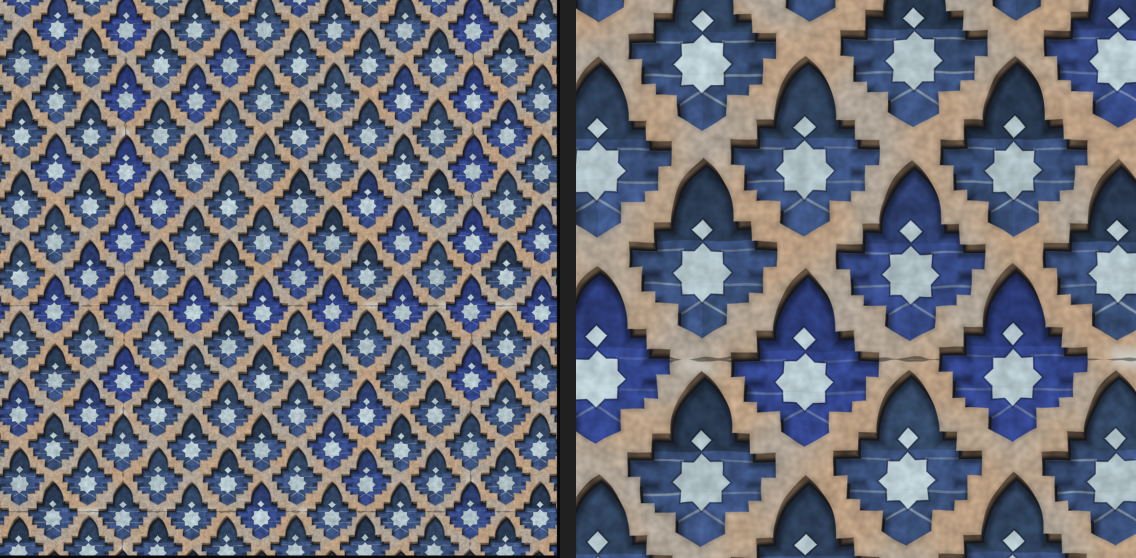
Left, the full canvas; right, a detail of the centre.
This pattern is drawn by a WebGL 1 fragment shader. Its source:

```glsl
precision highp float;
// Carved stone lattice of stepped, pointed openings over glazed blue tilework.
// Two half-offset grids share one signed distance for the opening; a shifted
// copy of it gives the carved depth, and gradient noise adds wear.
uniform vec2 u_resolution;

const float COLUMNS = 8.06;
const float ROWS_UPPER = 15.82;    // half-rows per canvas height above the joint
const float ROWS_LOWER = 16.29;    // and below it
const float JOINT = 0.548;         // main horizontal joint, measured from the top
const float JOINT_LOW = 0.917;     // second joint
const float SEAM_PERIOD = 5.0;     // cells between vertical seams
const float JITTER = 0.025;
const float STAR_SIZE = 0.098;
const vec2 SHADOW_SHIFT = vec2(-0.014, 0.043);
const vec3 STONE_WARM = vec3(0.73, 0.62, 0.51);
const vec3 STONE_PALE = vec3(0.68, 0.64, 0.59);
const vec3 BLUE = vec3(0.25, 0.34, 0.53);
const vec3 TEAL = vec3(0.18, 0.25, 0.35);
const vec3 COBALT = vec3(0.20, 0.27, 0.56);
const vec3 WHITE = vec3(0.70, 0.77, 0.79);
const vec3 WALL = vec3(0.34, 0.28, 0.22);
const vec3 DARK = vec3(0.09, 0.09, 0.10);

float hash(vec2 p) {
  return fract(sin(dot(p, vec2(127.1, 311.7))) * 4375.85);
}

float corner(vec2 cell, vec2 f) {
  float a = 6.2832 * hash(cell);
  return dot(vec2(cos(a), sin(a)), f);
}

float noise(vec2 p) {
  vec2 i = floor(p), f = fract(p);
  vec2 w = f * f * f * (f * (f * 6.0 - 15.0) + 10.0);
  vec2 e = vec2(1.0, 0.0);
  return mix(mix(corner(i, f), corner(i + e, f - e), w.x),
             mix(corner(i + e.yx, f - e.yx), corner(i + 1.0, f - 1.0), w.x), w.y);
}

float box(vec2 p, float centerY, vec2 size) {
  vec2 d = abs(p - vec2(0.0, centerY)) - size;
  return length(max(d, 0.0)) + min(max(d.x, d.y), 0.0);
}

// Pointed arch, stepped wings and a pointed foot.
float opening(vec2 p) {
  p.x = abs(p.x);
  float d = length(p - vec2(-0.225, 0.24)) - 0.375;
  d = min(d, box(p, 0.10, vec2(0.235, 0.14)));
  d = min(d, box(p, 0.085, vec2(0.355, 0.06)));
  d = min(d, box(p, -0.03, vec2(0.29, 0.065)));
  d = min(d, box(p, -0.06, vec2(0.225, 0.085)));
  float foot = max(max(p.x - 0.118, p.y), dot(p, vec2(0.5, -0.866)) - 0.272);
  return min(d, foot);
}

float star(vec2 p) {
  p = abs(p);
  return min(max(p.x, p.y), (p.x + p.y) * 0.7071) - STAR_SIZE;
}

float stroke(float d, float width, float aa) {
  return 1.0 - smoothstep(width - aa, width + aa, abs(d));
}

// Tiles at the back of one opening.
vec3 tiles(vec2 p, vec2 id, float bright, float aa, float grain) {
  float side = abs(p.x);
  float tone = hash(id + 3.1 * sign(p.x) + 7.0 * step(p.y, -0.06));
  vec3 c = mix(BLUE, TEAL, 0.55 * tone);
  float arch = smoothstep(0.15 - aa, 0.15 + aa, p.y);
  c = mix(c, TEAL * (0.85 + 0.3 * hash(id + 9.0)), arch);
  c = mix(c, COBALT * (1.0 - 0.15 * arch), bright);
  // grout between wings, foot and arch
  float grout = stroke(p.y + 0.13 + 0.6 * side, 0.007, aa) * step(side, 0.12);
  float wings = max(stroke(p.y + 0.055, 0.006, aa), stroke(p.y - 0.105, 0.005, aa));
  grout = max(grout, wings * step(0.09, side) * (0.4 + 0.6 * tone));
  c = mix(c, WHITE * 0.85, grout * (0.65 - 0.25 * bright));
  c *= 1.0 + 0.25 * grain;
  // star with a small lozenge above it
  float lozenge = (side + abs(p.y - 0.205)) * 0.7071 - 0.036;
  float white = min(star(p), lozenge);
  c *= 1.0 - 0.3 * stroke(white, 0.008, aa);
  vec3 glaze = WHITE * (0.95 + 0.1 * hash(id + 5.0) + 0.15 * grain);
  return mix(c, glaze, 1.0 - smoothstep(-aa, aa, white));
}

void main() {
  vec2 uv = gl_FragCoord.xy / u_resolution;
  float aa = 0.9 * COLUMNS / u_resolution.x;
  float down = 1.0 - uv.y;
  float fromJoint = down - JOINT;
  float row = 7.8 + fromJoint * (fromJoint > 0.0 ? ROWS_LOWER : ROWS_UPPER);
  vec2 g = vec2(uv.x * COLUMNS - 0.82 + 0.06 * down, -0.5 * row);
  float coarse = noise(g * 2.3), fine = noise(g * 13.0), grain = noise(g * 31.0);
  vec2 chipped = g + 0.012 * vec2(noise(g * 6.0), noise(g * 6.0 + 40.0));

  // nearest opening of the two half-offset grids
  float d = 10.0;
  vec2 p = vec2(0.0), id = vec2(0.0);
  for (int k = 0; k < 2; k++) {
    vec2 shift = vec2(0.5, 0.4) + 0.5 * float(k);
    vec2 cell = floor(chipped + shift);
    vec2 key = cell + 0.5 * float(k);
    vec2 local = fract(chipped + shift) - vec2(0.5, 0.4);
    local += JITTER * (vec2(hash(key), hash(key + 17.0)) - 0.5);
    float dist = opening(local);
    if (dist < d) { d = dist; p = local; id = cell - 0.5 * float(k); }
  }

  // stone, with hairline joints and pale mortar
  vec3 stone = mix(STONE_WARM, STONE_PALE, smoothstep(-0.35, 0.35, coarse));
  stone *= 1.0 + 0.13 * fine + 0.12 * grain - 0.10 * smoothstep(0.025, 0.0, d);
  float level = min(abs(fromJoint), abs(down - JOINT_LOW)) * COLUMNS;
  float seam = abs(mod(g.x + 1.5, SEAM_PERIOD) - 2.5);
  float crack = min(level + 0.02 * fine, seam + 0.03 * fine);
  stone = mix(stone, vec3(0.80, 0.79, 0.76),
              smoothstep(0.10, 0.0, crack) * smoothstep(0.05, 0.35, noise(g * 3.0 + 8.0)));
  stone *= 1.0 - 0.4 * stroke(crack, 0.007, aa);

  // cobalt repairs follow the vertical seams and the main joint
  float onSeam = 1.0 - step(0.1, abs(mod(id.x, SEAM_PERIOD) - 1.0));
  onSeam *= step(-5.2, id.y) * step(abs(fract(id.y + 0.25) - 0.25), 0.1);
  float onJoint = 1.0 - step(0.1, abs(id.y + 4.0));
  float bright = max(0.9 * max(onSeam, onJoint), 0.55 * step(0.8, hash(id + 2.0)));

  // recessed tiles, carved wall and cast shadow
  float shade = opening(p + SHADOW_SHIFT);
  vec3 inner = tiles(p, id, bright, aa, fine + 0.5 * grain);
  inner *= 1.0 - 0.4 * smoothstep(-0.045, 0.0, shade);
  vec3 wall = mix(DARK, WALL * (1.0 + 0.5 * fine), smoothstep(0.004, 0.028, shade));
  inner = mix(inner, wall, smoothstep(-aa, aa, shade));
  vec3 color = mix(inner, stone, smoothstep(-aa, aa, d));

  // dark margin on the right and bottom edges
  vec2 edge = smoothstep(vec2(0.0), vec2(0.003), vec2(0.996 - uv.x, uv.y - 0.003));
  gl_FragColor = vec4(mix(DARK * 0.3, color, edge.x * edge.y), 1.0);
}
```
